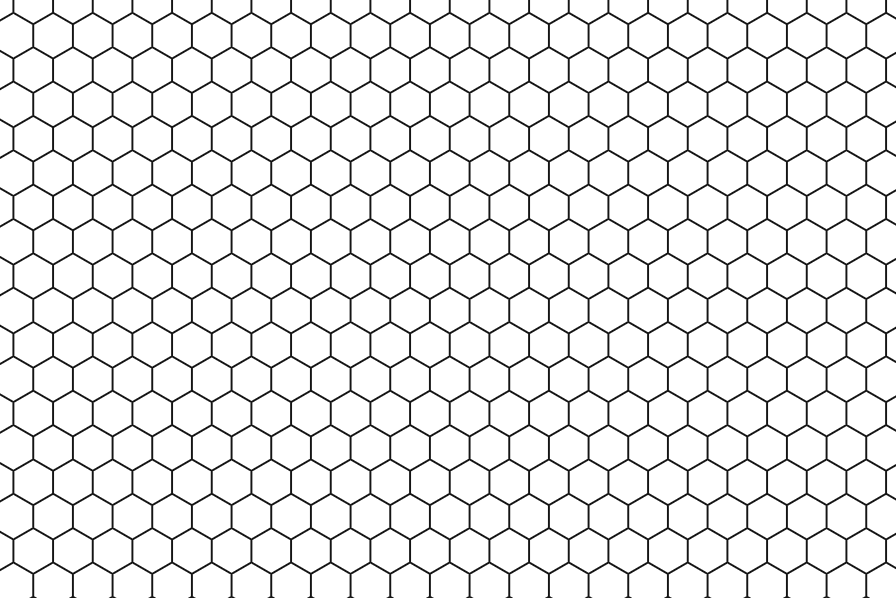
Reproduce this pattern procedurally as a Shadertoy shader.

```glsl
const float COLUMNS = 22.588;               // cells across the canvas
const float LINE_WIDTH = 0.049;             // in cell widths
const vec2 CELL_OFFSET = vec2(0.044, -0.29); // a cell centre, from mid canvas
const vec3 PAPER = vec3(1.0);
const vec3 INK = vec3(0.08);

// Position relative to the nearest centre of a unit-wide hexagon lattice
vec2 hexLocal(vec2 p) {
    vec2 period = vec2(1.0, sqrt(3.0));
    vec2 a = mod(p + 0.5 * period, period) - 0.5 * period;
    vec2 b = mod(p, period) - 0.5 * period;
    return dot(a, a) < dot(b, b) ? a : b;
}

// Distance from inside a pointy-top unit hexagon to its border
float hexBorderDistance(vec2 local) {
    vec2 q = abs(local);
    return 0.5 - max(q.x, dot(q, vec2(0.5, 0.5 * sqrt(3.0))));
}

// Share of a pixel-wide span covered by a line centred at distance zero
float lineCoverage(float dist, float width, float pixel) {
    float nearSide = max(dist - 0.5 * pixel, -0.5 * width);
    float farSide = min(dist + 0.5 * pixel, 0.5 * width);
    return clamp((farSide - nearSide) / pixel, 0.0, 1.0);
}

void mainImage(out vec4 fragColor, in vec2 fragCoord) {
    // Cell-width units, centred on the canvas
    float pixel = COLUMNS / iResolution.x;
    vec2 p = (fragCoord - 0.5 * iResolution.xy) * pixel - CELL_OFFSET;

    // Outlined honeycomb
    float border = hexBorderDistance(hexLocal(p));
    float ink = lineCoverage(border, LINE_WIDTH, pixel);

    fragColor = vec4(mix(PAPER, INK, ink), 1.0);
}
```
